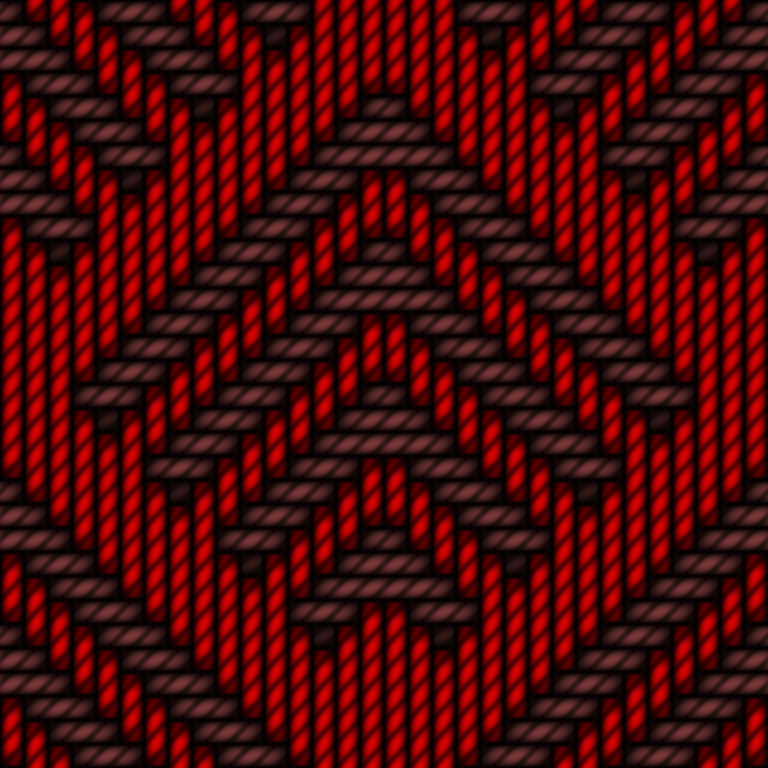
This pattern is drawn by a WebGL 1 fragment shader. Its source:

```glsl
precision highp float;

// Woven cloth of 32 by 32 thread crossings: red upright warp, brown level weft.
// Stacked chevrons clipped to a diamond choose which thread lies on top, with a
// half-drop copy between them; each thread is a twisted cord fading at its dips.

uniform vec2 u_resolution;

const float THREADS = 32.0;
const float PI = 3.14159265;
const vec3 GROUND = vec3(0.015, 0.004, 0.004);
const vec3 WARP_RED = vec3(0.84, 0.0, 0.0);
const vec3 WEFT_BROWN = vec3(0.46, 0.215, 0.215);

// 1 where the weft shows in one diamond of chevrons; rows count downward
float chevronDiamond(vec2 cell) {
  cell = mod(cell, THREADS);
  float fromAxis = abs(cell.x - 15.5) - 0.5;
  float rising = cell.y - fromAxis;
  float falling = cell.y + fromAxis;
  float stripe = 1.0 - step(2.5, mod(rising - 4.0 + 0.01, 6.0));
  float inside = step(3.5, rising) * step(rising, 27.5) * step(falling, 28.5);
  return stripe * inside;
}

// 1 where the weft is on top, 0 where the warp is
float weftOnTop(vec2 cell) {
  vec2 fromTop = vec2(cell.x, THREADS - 1.0 - cell.y);
  return max(chevronDiamond(fromTop), chevronDiamond(fromTop + THREADS * 0.5));
}

// Rounded cross-section, dark at the sides; across runs from 0 to 1
float roundness(float across) {
  float x = (across - 0.5) / 0.46;
  return max(1.0 - x * x, 0.0);
}

// Slanted strands of the twisted cord
float twist(vec2 p, float phase) {
  float s = sin(PI * (p.x - p.y + phase));
  float lobe = s * s;
  return mix(0.38, 1.0, lobe * (2.0 - lobe));
}

// Shade near an end of a float, where the thread dips under its neighbour
float dip(float distanceToEnd, float isEnd) {
  float fade = mix(0.3, 1.0, smoothstep(0.0, 1.0, distanceToEnd));
  float gap = smoothstep(0.02, 0.16, distanceToEnd);
  return mix(1.0, fade * gap, isEnd);
}

void main() {
  vec2 p = gl_FragCoord.xy / u_resolution * THREADS;
  vec2 cell = floor(p);
  vec2 local = p - cell;

  // Direction of the thread on top
  float weft = weftOnTop(cell);
  vec2 along = mix(vec2(0.0, 1.0), vec2(1.0, 0.0), weft);
  float position = dot(local, along);
  float across = dot(local, along.yx);

  // A float ends where the next crossing shows the other thread
  float endsBefore = abs(weftOnTop(cell - along) - weft);
  float endsAfter = abs(weftOnTop(cell + along) - weft);
  float ends = dip(position, endsBefore) * dip(1.0 - position, endsAfter);

  float light = roundness(across) * twist(p, 0.5 * weft) * ends;
  vec3 color = GROUND + mix(WARP_RED, WEFT_BROWN, weft) * light;
  gl_FragColor = vec4(color, 1.0);
}
```
